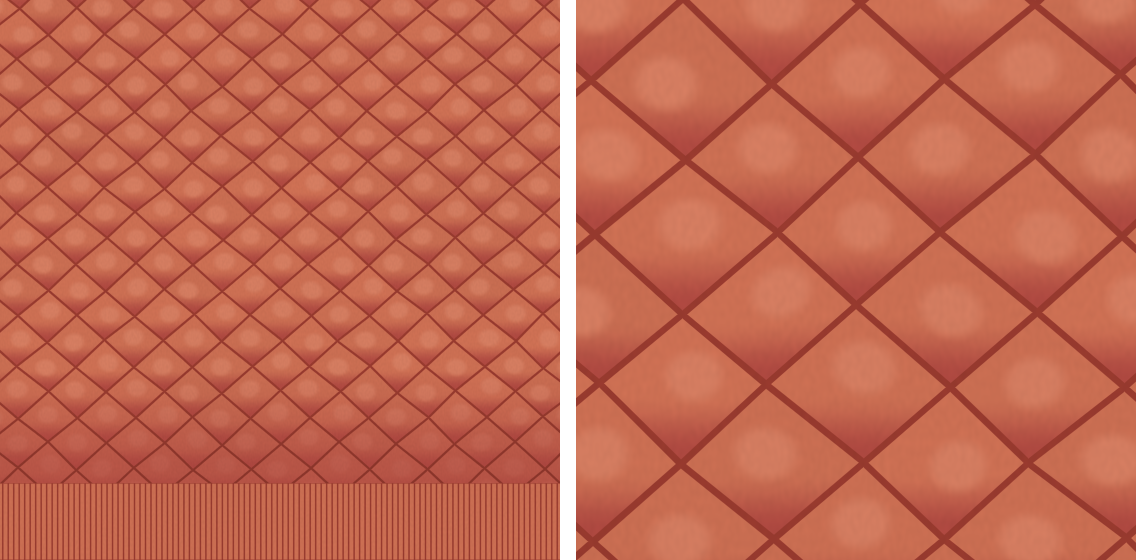
Left: the whole. Right: its middle third, enlarged.
Reproduce this pattern procedurally as a Shadertoy shader.

```glsl
#define CELL vec2(0.1042, 0.0914)
#define NODE_ORIGIN vec2(0.5015, 0.6655)
#define NODE_JITTER 0.09
#define SEAM_HALF_WIDTH 0.0020
#define CUFF_TOP 0.137
#define RIB_COUNT 102.0
#define RIB_HALF_WIDTH 0.0013
#define GRAIN 0.035

const vec3 CLOTH = vec3(0.79, 0.43, 0.32);
const vec3 SHEEN = vec3(0.83, 0.49, 0.38);
const vec3 FOLD = vec3(0.67, 0.27, 0.245);
const vec3 SEAM = vec3(0.59, 0.225, 0.18);

vec2 hash2(vec2 p) {
    vec3 q = fract(p.xyx * vec3(0.1031, 0.1030, 0.0973));
    q += dot(q, q.yzx + 33.33);
    return fract((q.xx + q.yz) * q.zy);
}

float gradientDot(vec2 corner, vec2 offset) {
    return dot(hash2(corner) * 2.0 - 1.0, offset);
}

float gradientNoise(vec2 p) {
    vec2 i = floor(p), f = fract(p);
    vec2 w = f * f * f * (f * (f * 6.0 - 15.0) + 10.0);
    vec2 e = vec2(1.0, 0.0);
    return mix(mix(gradientDot(i, f), gradientDot(i + e, f - e), w.x),
               mix(gradientDot(i + e.yx, f - e.yx), gradientDot(i + 1.0, f - 1.0), w.x), w.y);
}

// Shift of the seam crossings, linear between them so seams stay straight
vec2 nodeShift(vec2 p) {
    vec2 i = floor(p), f = fract(p);
    vec2 e = vec2(1.0, 0.0);
    vec2 shift = mix(mix(hash2(i + 60.0), hash2(i + e + 60.0), f.x),
                     mix(hash2(i + e.yx + 60.0), hash2(i + 61.0), f.x), f.y);
    return (shift - 0.5) * NODE_JITTER;
}

float lineMask(float dist, float halfWidth, float pixel) {
    return 1.0 - smoothstep(halfWidth - pixel * 0.7, halfWidth + pixel * 0.7, dist);
}

vec3 quilt(vec2 uv, float pixel) {
    // Diagonal lattice: whole numbers lie on the seams
    vec2 p = (uv - NODE_ORIGIN) / CELL;
    vec2 lattice = vec2(p.x + p.y, p.y - p.x);
    lattice += nodeShift(lattice);
    vec2 id = floor(lattice), f = fract(lattice);
    vec2 local = 0.5 * vec2(f.x - f.y, f.x + f.y - 1.0) * CELL;
    float height = 0.5 * (f.x + f.y);

    // Padded body, folded into shadow at the lower corner
    vec2 rnd = hash2(id + 137.0);
    vec3 color = CLOTH * (1.0 + 0.03 * (rnd.x - 0.5));
    color = mix(color, FOLD, 0.92 * (1.0 - smoothstep(0.06, 0.44, height)));

    // Soft oval sheen, wandering from cell to cell
    vec2 center = vec2(0.0, 0.004) + (rnd - 0.5) * vec2(0.020, 0.012);
    float oval = length((local - center) / vec2(0.021, 0.018));
    color = mix(color, SHEEN, 0.9 * (1.0 - smoothstep(0.55, 1.1, oval)));

    // Shade gathering above the cuff
    float gather = 1.0 - smoothstep(CUFF_TOP, 0.36, uv.y);
    color = mix(color, FOLD, 0.65 * gather);

    // Stitched seams
    vec2 edge = min(f, 1.0 - f);
    float dist = min(edge.x, edge.y) / length(1.0 / CELL);
    vec3 seam = SEAM * (1.0 - 0.08 * gather);
    return mix(color, seam, lineMask(dist, SEAM_HALF_WIDTH, pixel));
}

vec3 cuff(vec2 uv, float pixel) {
    float dist = abs(fract(uv.x * RIB_COUNT) - 0.5) / RIB_COUNT;
    vec3 color = mix(CLOTH, SEAM, lineMask(dist, RIB_HALF_WIDTH, pixel));
    float rim = min(CUFF_TOP - uv.y, uv.y);
    return mix(color, SEAM, 0.6 * lineMask(rim, 0.0012, pixel));
}

void mainImage(out vec4 fragColor, in vec2 fragCoord) {
    vec2 uv = fragCoord / iResolution.y;
    float pixel = 1.0 / iResolution.y;
    float body = smoothstep(-0.5 * pixel, 0.5 * pixel, uv.y - CUFF_TOP);
    vec3 color = mix(cuff(uv, pixel), quilt(uv, pixel), body);

    // Fine knit grain and faint broad unevenness
    float grain = gradientNoise(uv * vec2(290.0, 170.0));
    float cloud = gradientNoise(uv * 4.0 + 9.0);
    color *= 1.0 + GRAIN * grain + 0.02 * cloud;
    fragColor = vec4(color, 1.0);
}
```
